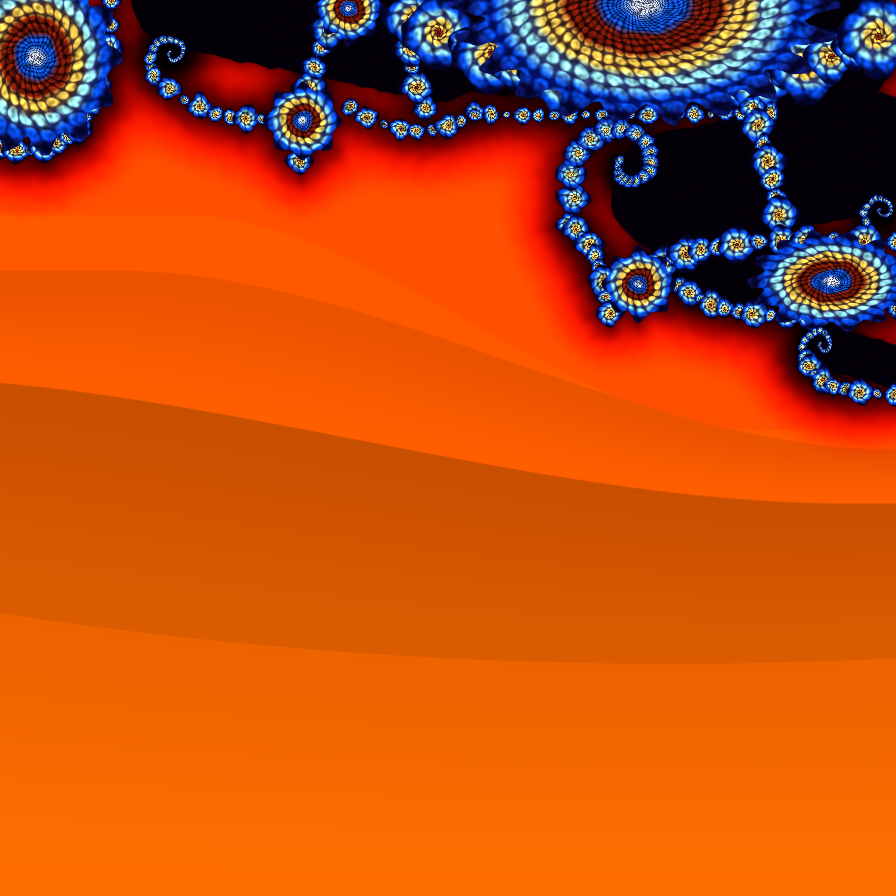
This background is drawn by a Shadertoy shader. Its source:

```glsl
// Orange contour bands under a fractal-like coast of black bays and jewelled spirals.
// Rosettes with log-polar cells are strung along curves and curls; the summed
// distance field of all parts gives the dark red glow along the coast.

const float TAU = 6.2831853;
const float SHARPNESS = 90.;

// Coast at point p: colour, coverage and summed field
struct Ink { vec2 p; float blur; vec3 colour; float cover; float field; };

vec2 hashGradient(vec2 cell) {
    vec2 h = vec2(dot(cell, vec2(127.1, 311.7)), dot(cell, vec2(269.5, 183.3)));
    return 2. * fract(sin(h) * 43758.5) - 1.;
}

float gradientNoise(vec2 p) {
    vec2 i = floor(p), f = fract(p), u = f * f * (3. - 2. * f), e = vec2(1, 0);
    float low = mix(dot(hashGradient(i), f), dot(hashGradient(i + e), f - e), u.x);
    float high = mix(dot(hashGradient(i + e.yx), f - e.yx), dot(hashGradient(i + 1.), f - 1.), u.x);
    return mix(low, high, u.y);
}

// Ring colours from the centre (0) to the rim (1)
vec3 ringColour(float t) {
    vec3 c = mix(vec3(.9, .97, .95), vec3(.05, .35, .85), smoothstep(.05, .15, t));
    c = mix(c, vec3(.5, .1, .03), smoothstep(.22, .3, t));
    c = mix(c, vec3(1, .82, .32), smoothstep(.42, .5, t));
    c = mix(c, vec3(.6, .93, .96), smoothstep(.58, .68, t));
    c = mix(c, vec3(.03, .3, .93), smoothstep(.74, .86, t));
    return mix(c, vec3(.05, .08, .4), smoothstep(.88, 1., t));
}

void addShape(inout Ink ink, vec3 colour, float d) {
    float a = smoothstep(ink.blur, -ink.blur, d);
    ink.colour = mix(ink.colour, colour, a);
    ink.cover = max(ink.cover, a);
    ink.field += exp(-SHARPNESS * d);
}

// Disc of coloured cells; core skips the inner rings
void rosette(inout Ink ink, vec2 centre, vec2 radius, float cells, float core) {
    vec2 v = (ink.p - centre) / radius;
    float l = length(v) + 1e-4, size = min(radius.x, radius.y);
    if ((l - 1.3) * size > .12) return;
    float angle = atan(v.y, v.x), row = log(l) * cells / TAU;
    vec2 cell = fract(vec2(angle * cells / TAU + .5 * row, row)) - .5;
    float gem = smoothstep(.58, .28, length(cell));
    vec3 c = ringColour(mix(core, 1., l));
    float d = (l - 1. - .1 * cos(angle * cells * .5)) * size;
    addShape(ink, mix(c * vec3(.25, .2, .4), c, gem), d);
}

// Beads of varied size along a quadratic curve
void chain(inout Ink ink, vec2 a, vec2 b, vec2 c, float radius, int count) {
    for (int i = 0; i < count; i++) {
        float t = float(i) / float(count - 1);
        vec2 centre = mix(mix(a, b, t), mix(b, c, t), t);
        rosette(ink, centre, vec2(radius * (.85 + .35 * sin(float(i) * 2.4))), 8., .4);
    }
}

// Beads shrinking along an inward spiral
void curl(inout Ink ink, vec2 centre, float radius) {
    for (int i = 0; i < 20; i++) {
        float t = float(i) / 19., r = radius * exp(-2. * t), a = 2.6 + 7.5 * t;
        rosette(ink, centre + r * vec2(cos(a), sin(a)), vec2(.22 * r + .04 * radius), 8., .5);
    }
}

// Black bay shaped as a capsule
void bay(inout Ink ink, vec2 a, vec2 b, float radius) {
    vec2 ab = b - a, v = ink.p - a;
    float h = clamp(dot(v, ab) / dot(ab, ab), 0., 1.);
    addShape(ink, vec3(.015, 0, .03), length(v - ab * h) - radius);
}

// One band below the height top, shaded towards the height end
vec3 band(vec3 c, float y, float top, float end, vec3 first, vec3 last, float blur) {
    return mix(c, mix(first, last, smoothstep(top, end, y)), smoothstep(top - blur, top + blur, y));
}

// Contour bands; p.y runs down from the top
vec3 ground(vec2 p, float blur) {
    float y0 = .24 + .24 * smoothstep(.2, .85, p.x);
    float y1 = .302 + .2 * smoothstep(.13, 1., p.x);
    float y2 = .42 + .142 * smoothstep(-.15, .95, p.x);
    float y3 = .741 - .1 * (p.x - .75) * (p.x - .75);
    vec3 c = mix(vec3(1, .31, 0), vec3(1, .35, 0), smoothstep(y0 - blur, y0 + blur, p.y));
    c = band(c, p.y, y1, y2, vec3(.92, .32, 0), vec3(1, .37, 0), blur);
    c = band(c, p.y, y2, y3, vec3(.79, .31, 0), vec3(.86, .36, 0), blur);
    return band(c, p.y, y3, 1., vec3(.93, .39, 0), vec3(1, .43, 0), blur);
}

void mainImage(out vec4 fragColor, in vec2 fragCoord) {
    vec2 uv = fragCoord / iResolution.xy, p = vec2(uv.x, 1. - uv.y);
    vec2 warp = vec2(gradientNoise(p * 65.), gradientNoise(p * 65. + 19.));
    Ink k = Ink(p + .005 * warp, 1. / iResolution.y, vec3(0), 0., 1e-12);
    // Bays
    bay(k, vec2(.2, 0), vec2(.49, .06), .053);
    bay(k, vec2(.55, .02), vec2(.92, .04), .085);
    bay(k, vec2(.75, .215), vec2(.97, .17), .068);
    bay(k, vec2(.78, .305), vec2(.95, .31), .036);
    bay(k, vec2(.93, .39), vec2(1, .41), .024);
    // Left and middle coast
    chain(k, vec2(0, .165), vec2(.12, .19), vec2(.125, 0), .014, 14);
    rosette(k, vec2(.04, .064), vec2(.088, .1), 26., 0.);
    curl(k, vec2(.193, .06), .028);
    chain(k, vec2(.172, .085), vec2(.24, .145), vec2(.31, .13), .012, 9);
    chain(k, vec2(.335, .18), vec2(.34, .06), vec2(.39, 0), .017, 9);
    chain(k, vec2(.39, .12), vec2(.47, .17), vec2(.53, .125), .011, 9);
    chain(k, vec2(.475, .12), vec2(.44, .05), vec2(.48, 0), .016, 7);
    rosette(k, vec2(.338, .135), vec2(.04), 16., 0.);
    rosette(k, vec2(.39, .01), vec2(.036), 16., 0.);
    // Great rosette and skirts
    chain(k, vec2(.46, .02), vec2(.55, .07), vec2(.63, .085), .036, 7);
    chain(k, vec2(.82, .09), vec2(.9, .08), vec2(.98, .04), .036, 7);
    chain(k, vec2(.53, .128), vec2(.7, .13), vec2(.86, .125), .009, 20);
    rosette(k, vec2(.72, .005), vec2(.2, .125), 44., 0.);
    // Right coast
    chain(k, vec2(.84, .12), vec2(.86, .18), vec2(.87, .24), .017, 7);
    curl(k, vec2(.7, .185), .07);
    chain(k, vec2(.635, .25), vec2(.67, .27), vec2(.68, .35), .014, 9);
    chain(k, vec2(.73, .3), vec2(.78, .26), vec2(1, .27), .017, 13);
    chain(k, vec2(.76, .32), vec2(.82, .37), vec2(1, .345), .013, 14);
    rosette(k, vec2(.713, .317), vec2(.038), 16., 0.);
    rosette(k, vec2(.928, .314), vec2(.085, .052), 28., 0.);
    curl(k, vec2(.985, .235), .022);
    curl(k, vec2(.918, .385), .025);
    chain(k, vec2(.9, .4), vec2(.91, .44), vec2(1, .44), .012, 9);
    // Glow and sparkle
    float d = -log(k.field) / SHARPNESS;
    vec3 glow = vec3(smoothstep(-.025, .022, d), smoothstep(-.005, .055, d), 1);
    vec3 coast = k.colour * (1. + .9 * gradientNoise(p * 170.));
    fragColor = vec4(clamp(mix(ground(p, k.blur) * glow, coast, k.cover), 0., 1.), 1);
}
```
